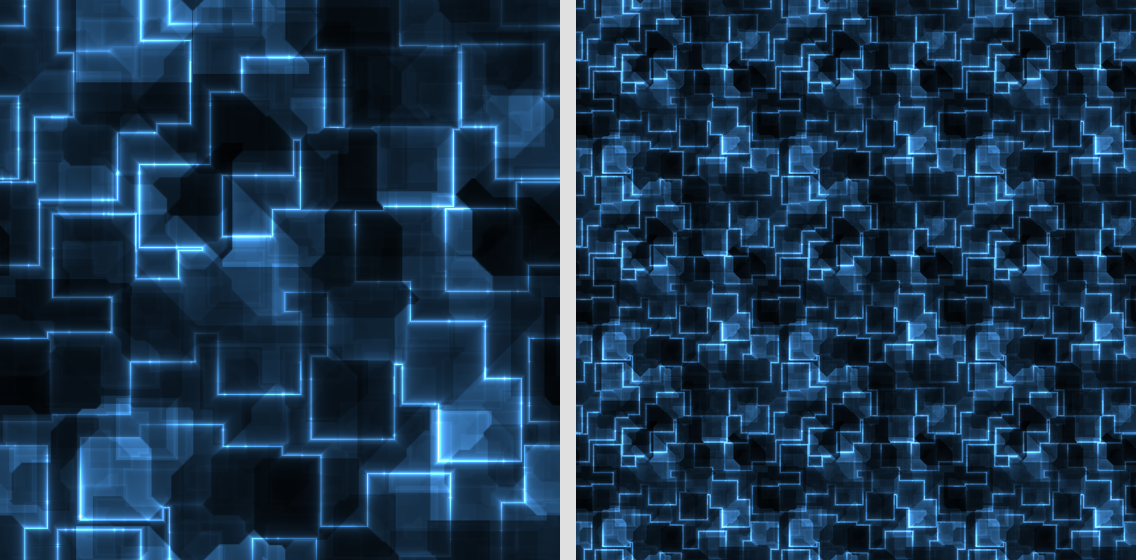
Left, the tile; right, the same tile 3 across and 3 down.
Reproduce this background procedurally as a WebGL 1 fragment shader.

```glsl
precision highp float;
// Glowing blue circuit blocks: layers of wrapped cellular noise with a square
// (Chebyshev) metric. Each layer adds flat square patches cut by its cell borders,
// and the contours of one layer form neon outlines with bright glints.

uniform vec2 u_resolution;

vec3 hash3(vec2 cell, float seed) {
  vec3 p = fract(vec3(cell.xyx + seed) * vec3(0.1031, 0.1030, 0.0973));
  p += dot(p, p.yxz + 33.33);
  return fract((p.xxy + p.yzz) * p.zyx);
}

// Cellular noise with n repeats: x = distance to the nearest site in cells,
// y = shade in -0.5..0.5 within the given radius of the site, 0 beyond it.
vec2 squareCells(vec2 uv, float n, float seed, float radius) {
  vec2 p = uv * n;
  vec2 base = floor(p);
  float nearest = 9.0, second = 9.0;
  float shade = 0.0, secondShade = 0.0;
  for (int j = -1; j <= 1; j++) {
    for (int i = -1; i <= 1; i++) {
      vec2 cell = base + vec2(float(i), float(j));
      vec3 h = hash3(floor(mod(cell + 0.5, n)), seed);
      vec2 offset = abs(cell + h.xy - p);
      float d = max(offset.x, offset.y);
      if (d < nearest) {
        second = nearest;
        secondShade = shade;
        nearest = d;
        shade = h.z;
      } else if (d < second) {
        second = d;
        secondShade = h.z;
      }
    }
  }
  // Smooth both the cell border and the rim of the square
  float border = 1.5 * n / u_resolution.y;
  float own = 0.5 + 0.5 * smoothstep(0.0, border, second - nearest);
  float inside = 1.0 - smoothstep(radius - 0.5 * border, radius + 0.5 * border, nearest);
  return vec2(nearest, (mix(secondShade, shade, own) - 0.5) * inside);
}

// Distance, in canvas units, to the square contour around the sites
float contour(float siteDistance, float n) {
  return abs(siteDistance - 0.445) / n;
}

void main() {
  vec2 uv = gl_FragCoord.xy / u_resolution + vec2(0.107, 0.375);

  vec2 region = squareCells(uv, 3.0, 71.0, 0.6);
  vec2 blocks = squareCells(uv, 6.0, 13.0, 0.445);
  vec2 plates = squareCells(uv, 5.0, 37.0, 0.52);
  vec2 panels = squareCells(uv, 9.0, 5.0, 0.5);
  vec2 chips = squareCells(uv, 12.0, 91.0, 0.445);
  vec2 specks = squareCells(uv, 23.0, 53.0, 0.5);

  // Flat patches: shades add up as exponents
  float tone = 1.1 * blocks.y + 1.45 * plates.y + 0.75 * panels.y
             + 0.28 * chips.y + 0.15 * specks.y + 0.7 * region.y;
  float shade = exp(tone);
  float light = 0.175 * shade * (0.85 + 0.3 * plates.x);

  // Faint inner traces
  float trace = exp(-contour(chips.x, 12.0) / 0.002);
  float panelTrace = exp(-contour(panels.x, 9.0) / 0.003);
  light += (0.02 * trace + 0.03 * panelTrace) * shade;

  // Neon outlines, fading by region, with glints where traces cross
  float d = contour(blocks.x, 6.0);
  float glow = 0.0021 / (d + 0.0021) * exp(-25.0 * d);
  float power = mix(0.15, 1.0, smoothstep(0.68, 0.33, region.x));
  float glint = 1.0 + 0.8 * trace * exp(-d / 0.004);
  light += glow * power * glint * pow(shade, 0.6);

  // Deepen the darks, then tint towards icy highlights
  light = max(light - 0.036, 0.0);
  vec3 color = vec3(0.285, 0.655, 1.0) * light;
  color.r += 0.03 * light * light;
  gl_FragColor = vec4(min(color, 1.0), 1.0);
}
```
